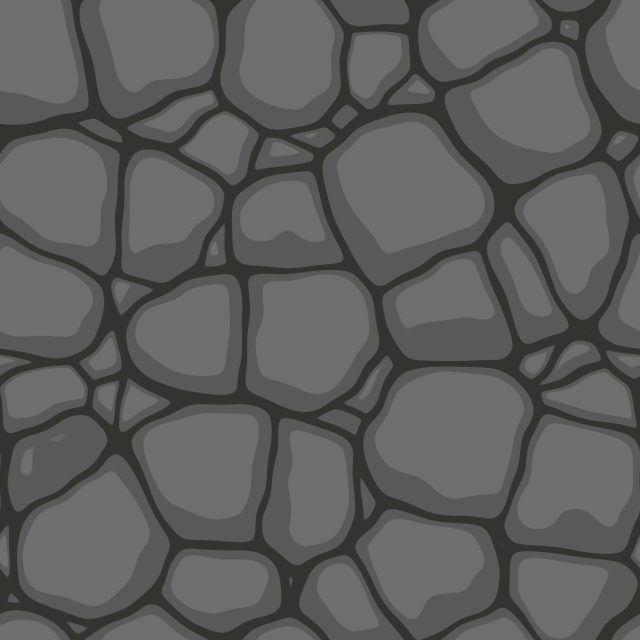
This texture is drawn by a Shadertoy shader. Its source:

```glsl
// Flat-shaded stone wall: large rounded slabs with small chips wedged in the gaps.
// A wrapped power diagram (weighted cellular noise) shapes the stones; every stone
// gets a dark rim, thicker on its lower side, around a lighter face.

const float SLABS = 5.0;            // slab grid cells across the canvas
const float CHIPS = 10.0;           // chip grid cells across the canvas
const int REACH = 2;                // neighbour cells searched each way
const int SIDE = 2 * REACH + 1;
const int LAYER = SIDE * SIDE;
const float TAU = 6.2831853;

const vec3 MORTAR = vec3(0.20, 0.20, 0.19);
const vec3 RIM = vec3(0.35);
const vec3 FACE = vec3(0.43);

vec4 hash4(vec2 cell, float salt) {
    vec4 q = fract(vec4(cell.xyx, cell.y + salt) * vec4(0.1031, 0.1030, 0.0973, 0.1099) + salt * 0.137);
    q += dot(q, q.wzxy + 33.33);
    return fract((q.xxyz + q.yzzw) * q.zywx);
}

// Layered sines with whole repeats over the canvas, about -1 to 1.
float waves(vec2 uv, float phase) {
    vec2 a = TAU * uv;
    return 0.45 * sin(3.0 * a.x + 5.0 * a.y + phase)
         + 0.35 * sin(7.0 * a.x - 4.0 * a.y + 2.0 * phase)
         + 0.20 * sin(9.0 * a.x + 11.0 * a.y + 3.0 * phase);
}

// Stone seed: position, power bias (low is large), random value.
vec4 seed(vec2 cell, float count, float jitter, vec2 biasRange, float salt) {
    vec4 h = hash4(mod(cell, count), salt);
    vec2 pos = (cell + 0.5 + jitter * (h.xy - 0.5)) * SLABS / count;
    return vec4(pos, mix(biasRange.x, biasRange.y, h.z), h.w);
}

float power(vec2 p, vec4 stone) {
    vec2 d = p - stone.xy;
    return dot(d, d) + stone.z;
}

float coverage(float dist, float pixel) {
    return smoothstep(-pixel, pixel, dist);
}

void mainImage(out vec4 fragColor, in vec2 fragCoord) {
    vec2 uv = fragCoord / iResolution.xy;
    vec2 p = SLABS * uv + 0.035 * vec2(waves(uv, 1.0), waves(uv, 4.0));
    float pixel = 0.75 * SLABS / iResolution.y;

    // Gather nearby seeds and find the stone that owns this point.
    vec4 stones[2 * LAYER];
    vec4 own = vec4(0.0);
    float nearest = 1e3;
    for (int i = 0; i < 2 * LAYER; i++) {
        bool slab = i < LAYER;
        int k = i % LAYER;
        vec2 offset = vec2(k % SIDE - REACH, k / SIDE - REACH);
        float count = slab ? SLABS : CHIPS;
        vec2 cell = floor(p * count / SLABS) + offset;
        if (slab) stones[i] = seed(cell, count, 0.8, vec2(-0.30, -0.01), 3.0);
        else stones[i] = seed(cell, count, 0.9, vec2(0.10, 0.32), 8.0);
        float d = power(p, stones[i]);
        if (d < nearest) {
            nearest = d;
            own = stones[i];
        }
    }

    // Rim thickness and its heavy side differ from stone to stone.
    bool chip = own.z > 0.0;
    float scale = chip ? 0.45 : 1.0;
    float tilt = 2.0 * (own.w - 0.5);
    vec2 heavySide = vec2(sin(tilt), -cos(tilt));
    float wobble = waves(uv, 6.0 * own.w);
    float thin = scale * (0.05 + 0.015 * wobble);
    float thick = scale * mix(0.07, 0.22, fract(own.w * 7.3)) * (1.0 + 0.6 * wobble);

    // Smooth minimum of the distances to all edges rounds the corners.
    float edgeRound = chip ? 0.012 : 0.030;
    float faceRound = chip ? 0.015 : 0.040;
    float edgeSum = 0.0;
    float faceSum = 0.0;
    for (int i = 0; i < 2 * LAYER; i++) {
        vec2 across = stones[i].xy - own.xy;
        float span = length(across);
        if (span < 1e-4) continue;
        float edge = (power(p, stones[i]) - nearest) / (2.0 * span);
        float heavy = smoothstep(-0.1, 1.0, dot(across / span, heavySide));
        edgeSum += exp(-edge / edgeRound);
        faceSum += exp((thin + thick * heavy - edge) / faceRound);
    }
    float gap = 0.028 + 0.008 * waves(uv, 2.5);
    float stoneDist = -edgeRound * log(edgeSum + 1e-30) - gap;
    float faceDist = -faceRound * log(faceSum + 1e-30) - gap;

    // Three flat tones.
    vec3 color = mix(MORTAR, RIM, coverage(stoneDist, pixel));
    color = mix(color, FACE, coverage(min(faceDist, stoneDist), pixel));
    fragColor = vec4(color, 1.0);
}
```
